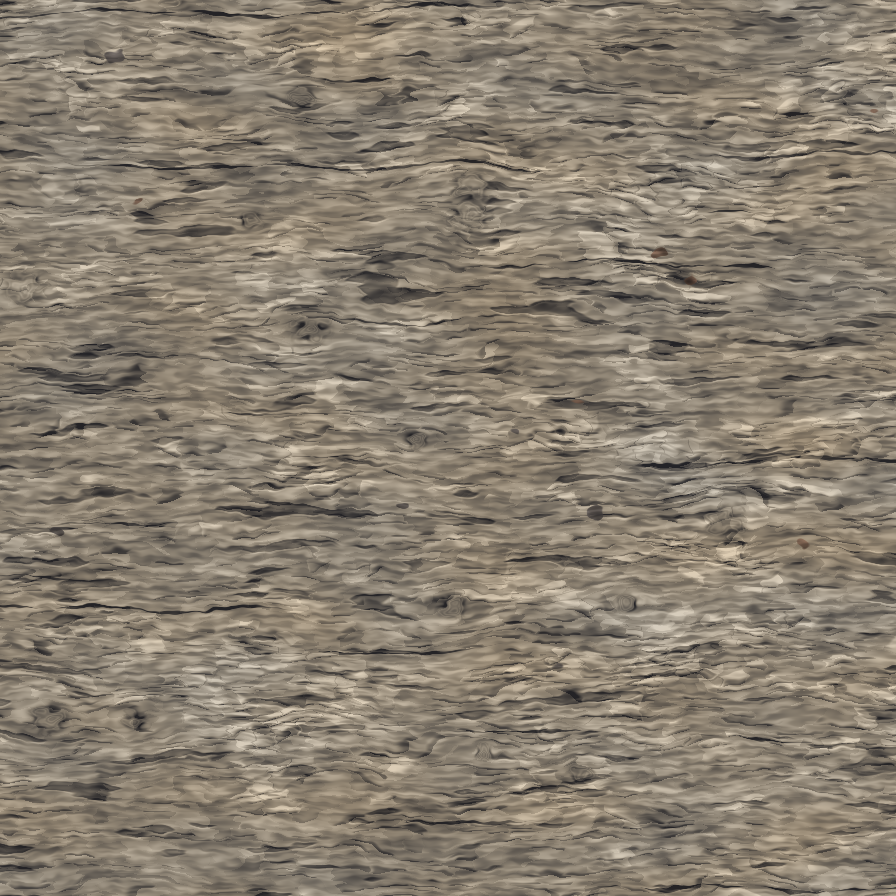
Write a WebGL 2 fragment shader that draws this texture.

```glsl
#version 300 es
precision highp float;
// Weathered, splintered wood with the grain running sideways.
// Stretched gradient noise makes fibres and slits; warped cells make ragged
// shards and pale flakes; loops scatter knots, long cracks and small chips.

uniform vec2 u_resolution;
out vec4 fragColor;

const vec3 DARK = vec3(0.31, 0.29, 0.27);
const vec3 MID = vec3(0.55, 0.507, 0.443);
const vec3 LIGHT = vec3(0.82, 0.77, 0.69);
const vec3 RUST = vec3(0.42, 0.31, 0.25);
const vec3 STONE = vec3(0.27, 0.25, 0.25);
const vec2 STREAK_FREQ = vec2(7.0, 55.0);
const vec2 FIBRE_FREQ = vec2(20.0, 120.0);
const vec2 HAIR_FREQ = vec2(38.0, 215.0);
const vec2 SLIT_FREQ = vec2(9.0, 58.0);
const vec2 LIGHT_STEP = vec2(-0.0006, 0.0020);
const float SHARD_ROWS = 125.0;
const float FLAKE_ROWS = 84.0;
const float CRACK_WIDTH = 0.0014;
const int KNOTS = 14;
const int CRACKS = 17;
const int CHIPS = 14;

vec2 hash2(vec2 p) {
    vec3 q = fract(p.xyx * vec3(0.1031, 0.1030, 0.0973));
    q += dot(q, q.yzx + 33.33);
    return fract((q.xx + q.yz) * q.zy);
}

float cornerSlope(vec2 cell, vec2 offset) {
    return dot(hash2(cell) * 2.0 - 1.0, offset);
}

// Gradient noise scaled to a standard deviation near one
float noise(vec2 p) {
    vec2 i = floor(p), f = p - i;
    vec2 w = f * f * f * (f * (f * 6.0 - 15.0) + 10.0);
    vec2 e = vec2(1.0, 0.0);
    float low = mix(cornerSlope(i, f), cornerSlope(i + e, f - e), w.x);
    float high = mix(cornerSlope(i + e.yx, f - e.yx), cornerSlope(i + 1.0, f - 1.0), w.x);
    return 5.7 * mix(low, high, w.y);
}

// Steeper flanks and flatter tops
float crisp(float n) {
    return 1.6 * n / sqrt(1.0 + n * n);
}

// Short dark lens-shaped gaps, more of them where the board is torn
float slits(vec2 q, float torn) {
    float n = noise(q * SLIT_FREQ + 31.7) + 0.55 * noise(q * FIBRE_FREQ * 1.1 + 8.1);
    return smoothstep(1.45, 1.95, n + 0.35 * torn);
}

float surfaceHeight(vec2 q, float torn) {
    return 0.24 * noise(q * STREAK_FREQ + 5.3) + 0.32 * crisp(noise(q * FIBRE_FREQ + 17.9))
        - 1.5 * slits(q, torn);
}

// Ragged cell of a row: inset distance, lower shadow and two random values
vec4 shard(vec2 q, float rows, float minCells, float maxCells) {
    float y = q.y * rows + 0.6 * noise(q * vec2(10.0, 0.3 * rows) + 3.4);
    float row = floor(y);
    vec2 seed = hash2(vec2(row, rows));
    float cells = mix(minCells, maxCells, seed.x);
    float slant = (hash2(vec2(row, rows + 7.0)).x - 0.5) * 0.5;
    float x = q.x * cells + seed.y * 17.0 + slant * fract(y)
        + 0.14 * noise(q * vec2(50.0, 1.5 * rows) + 9.6);
    vec2 id = hash2(vec2(floor(x) + 3.0, row + 19.0));
    vec2 f = vec2(fract(x), fract(y));
    vec2 inset = min(f, 1.0 - f) / vec2(cells, rows);
    float ends = smoothstep(0.0, 0.25, f.x) * smoothstep(0.0, 0.15, 1.0 - f.x);
    float shadow = ends * (1.0 - smoothstep(0.14, 0.42, f.y));
    return vec4(min(inset.x, inset.y), shadow, id);
}

// Long cracks following the grain, broken and tapered
float longCracks(vec2 q, float px) {
    float dark = 0.0;
    for (int i = 0; i < CRACKS; i++) {
        float k = float(i);
        vec2 a = hash2(vec2(k, 5.0)), b = hash2(vec2(k, 47.0));
        float y = (k + a.x) / float(CRACKS);
        if (abs(q.y - y) > 0.04) continue;
        y += (b.y - 0.5) * 0.04 * (q.x - a.y) + 0.0008 * noise(vec2(q.x * 21.0, k * 3.7));
        float taper = smoothstep(0.0, 0.1, mix(0.08, 0.34, b.x) - abs(q.x - a.y));
        float width = CRACK_WIDTH * taper * (0.75 + 0.6 * noise(vec2(q.x * 22.0, k * 5.3)));
        float d = abs(q.y - y);
        float core = 1.0 - smoothstep(width - 0.5 * px, width + 0.5 * px, d);
        dark = max(dark, taper * (core + 0.15 * exp(-d / 0.003)));
    }
    return dark;
}

void main() {
    vec2 p = gl_FragCoord.xy / u_resolution.y;
    float px = 1.0 / u_resolution.y;
    float rough = noise(p * vec2(70.0, 110.0) + 2.7);

    // Grain warp, and knots that push the grain aside
    vec2 q = p;
    q.y += 0.0035 * noise(p * vec2(3.0, 5.0)) + 0.0016 * noise(p * vec2(11.0, 19.0) + 6.2);
    q.y += 0.0006 * rough;
    float knotTone = 0.0, knotArea = 0.0;
    for (int i = 0; i < KNOTS; i++) {
        vec2 c = hash2(vec2(float(i), 113.0));
        float radius = mix(0.010, 0.024, hash2(vec2(float(i), 29.0)).x);
        vec2 d = (p - c) * vec2(1.0, 1.3) / radius;
        float l = length(d);
        q.y -= (p.y - c.y) * 0.55 * exp(-0.3 * l * l);
        float l2 = l + 0.2 * rough;
        float rim = exp(-18.0 * (l2 - 0.95) * (l2 - 0.95)) * max(0.6 + 0.8 * rough, 0.0);
        float inside = 1.0 - smoothstep(0.7, 1.1, l2);
        knotTone += inside * (0.3 * sin(19.0 * l2) - 0.5) - 1.3 * rim;
        knotArea = max(knotArea, inside);
    }

    // Fibres and relief
    float wear = 0.75 * noise(p * vec2(3.0, 5.0) + 41.3) + 0.65 * noise(p * vec2(9.0, 23.0) + 14.8);
    float torn = noise(p * vec2(5.0, 12.0) + 23.5);
    float height = surfaceHeight(q, torn);
    float relief = height - surfaceHeight(q + LIGHT_STEP, torn);
    float hair = crisp(noise(q * HAIR_FREQ + 12.4));
    float tone = 0.05 + height + 0.42 * relief + (0.4 + 0.07 * wear) * hair;
    tone += 0.12 * wear + 0.14 * rough;

    // Splinters with shaded undersides, then pale flakes in worn patches
    vec4 s = shard(q, SHARD_ROWS, 16.0, 44.0);
    tone += 1.0 * (s.z - 0.5) - 1.5 * s.y * smoothstep(0.62, 0.72, s.w + 0.08 * torn);
    vec4 f = shard(q + 0.37, FLAKE_ROWS, 17.0, 46.0);
    float present = smoothstep(0.78, 0.86, f.z + 0.25 * wear - 0.06);
    float body = smoothstep(0.0002, 0.0018, f.x);
    tone += present * (body * (0.7 + 0.8 * f.w) - 1.7 * f.y * step(0.35, f.w));

    tone = mix(tone, 0.6 * tone, knotArea) + knotTone;
    tone -= 2.6 * longCracks(q, px);
    tone = clamp(tone, -3.4, 2.6);

    vec3 color = MID + (tone < 0.0 ? (MID - DARK) * tone / 2.0 : (LIGHT - MID) * tone / 2.3);
    color *= 1.0 + 0.008 * noise(p * vec2(6.0, 14.0) + 52.1) * vec3(1.0, 0.0, -1.5);

    // Scattered rusty and stony chips
    for (int i = 0; i < CHIPS; i++) {
        vec2 c = hash2(vec2(float(i), 211.0)), r = hash2(vec2(float(i), 167.0));
        float radius = mix(0.002, 0.009, r.x * r.x);
        float d = length((p - c) * vec2(0.8, 1.2)) + 0.0022 * rough - radius;
        vec3 chip = mix(RUST, STONE, step(0.5, r.y)) * (1.0 + 0.13 * hair + 0.12 * rough);
        color = mix(color, chip, 0.75 * (1.0 - smoothstep(-px, px, d)));
    }
    fragColor = vec4(color, 1.0);
}
```
